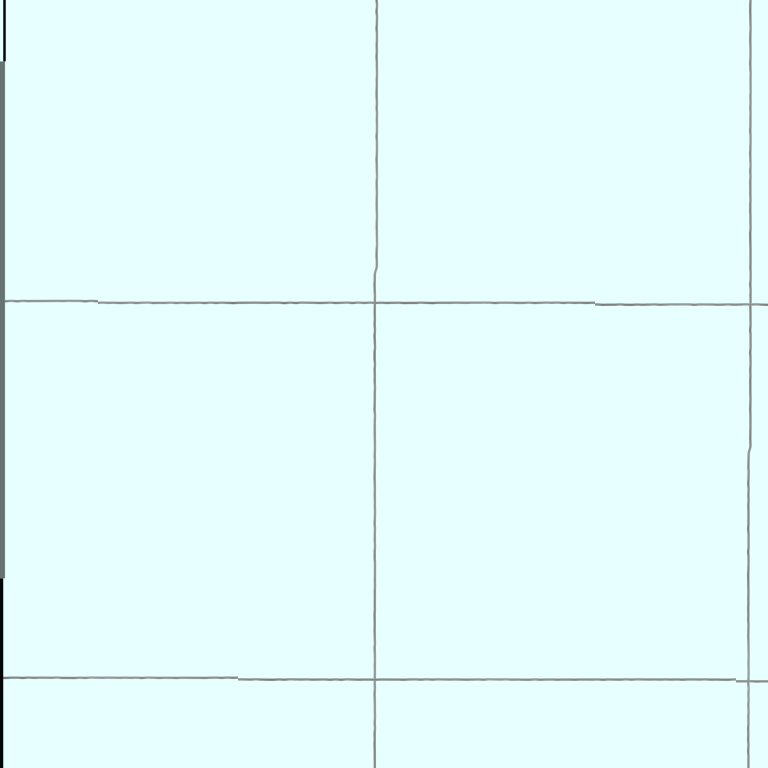
Reproduce this pattern procedurally as a Shadertoy shader.

```glsl
// Pale glazed tile wall: two by two large square tiles with thin, worn grey joints and a dark left edge.

const vec3 TILE_COLOR = vec3(0.905, 1.0, 1.0);
const vec3 JOINT_COLOR = vec3(0.44, 0.43, 0.43);
const vec3 EDGE_BLACK = vec3(0.02, 0.03, 0.03);
const vec3 EDGE_GREY = vec3(0.40, 0.45, 0.45);

const vec2 PITCH = vec2(0.4865, 0.4905);    // tile size
const vec2 ORIGIN = vec2(0.0015, 0.1175);   // first column and row joint
const float JOINT_HALF_WIDTH = 0.0015;
const float COLUMN_STEP = 0.0026;           // sideways jump of a column joint
const float ROW_STEP = 0.0023;              // drop of a row joint per jump
const float ROW_RUN = 0.648;                // length between row jumps
const float GRAIN_FREQUENCY = 135.0;
const float PATCH_FREQUENCY = 9.0;
const float WOBBLE = 0.0006;
const float EDGE_LOW = 0.247;               // heights where the dark edge changes
const float EDGE_HIGH = 0.92;

float hash(float n) {
    return fract(sin(n * 127.1 + 11.7) * 4375.85);
}

float noise(float t) {
    float i = floor(t);
    float f = fract(t);
    return mix(hash(i), hash(i + 1.0), f * f * (3.0 - 2.0 * f));
}

// Joint opacity at a signed distance, worn along its length.
float joint(float dist, float along, float seed, float aa) {
    float grain = noise(along * GRAIN_FREQUENCY + seed * 311.0);
    float wear = noise(along * PATCH_FREQUENCY + seed * 53.0);
    float d = abs(dist + (grain - 0.5) * WOBBLE);
    float cover = 1.0 - smoothstep(JOINT_HALF_WIDTH - aa, JOINT_HALF_WIDTH + aa, d);
    return cover * mix(0.62, 0.95, 0.55 * grain + 0.45 * wear);
}

// Soft band between two positions.
float band(float x, float lo, float hi, float aa) {
    return smoothstep(lo - aa, lo + aa, x) * (1.0 - smoothstep(hi - aa, hi + aa, x));
}

void mainImage(out vec4 fragColor, in vec2 fragCoord) {
    vec2 p = fragCoord / iResolution.xy;
    float aa = 0.75 / min(iResolution.x, iResolution.y);

    // Column joints shift sideways above a height that falls with each column
    float column = floor((p.x - ORIGIN.x) / PITCH.x + 0.5);
    float jumpHeight = 0.648 - 0.234 * (column - 1.0);
    float shift = COLUMN_STEP * smoothstep(-0.006, 0.006, p.y - jumpHeight);
    float columnX = ORIGIN.x + column * PITCH.x + shift;
    float columnJoint = joint(p.x - columnX, p.y, column + 1.0, aa);
    columnJoint *= step(0.5, column);

    // Row joints drop in small jumps from left to right
    float row = floor((p.y - ORIGIN.y) / PITCH.y + 0.5);
    float firstJump = 0.31 - 0.183 * row;
    float drop = ROW_STEP * (floor((p.x - firstJump) / ROW_RUN) + 1.0);
    float rowY = ORIGIN.y + row * PITCH.y - drop;
    float rowJoint = joint(p.y - rowY, p.x, row + 7.0, aa);

    vec3 color = mix(TILE_COLOR, JOINT_COLOR, max(columnJoint, rowJoint));

    // Dark left edge: black, then wide grey, then a thin black line
    float aboveLow = smoothstep(-aa, aa, p.y - EDGE_LOW);
    float aboveHigh = smoothstep(-aa, aa, p.y - EDGE_HIGH);
    float lowEdge = band(p.x, -0.01, 0.0042, aa) * (1.0 - aboveLow);
    float midEdge = band(p.x, -0.01, 0.0065, aa) * aboveLow * (1.0 - aboveHigh);
    float highEdge = band(p.x, 0.0042, 0.0075, aa) * aboveHigh;
    color = mix(color, EDGE_GREY, midEdge);
    color = mix(color, EDGE_BLACK, max(lowEdge, highEdge));

    fragColor = vec4(color, 1.0);
}
```
